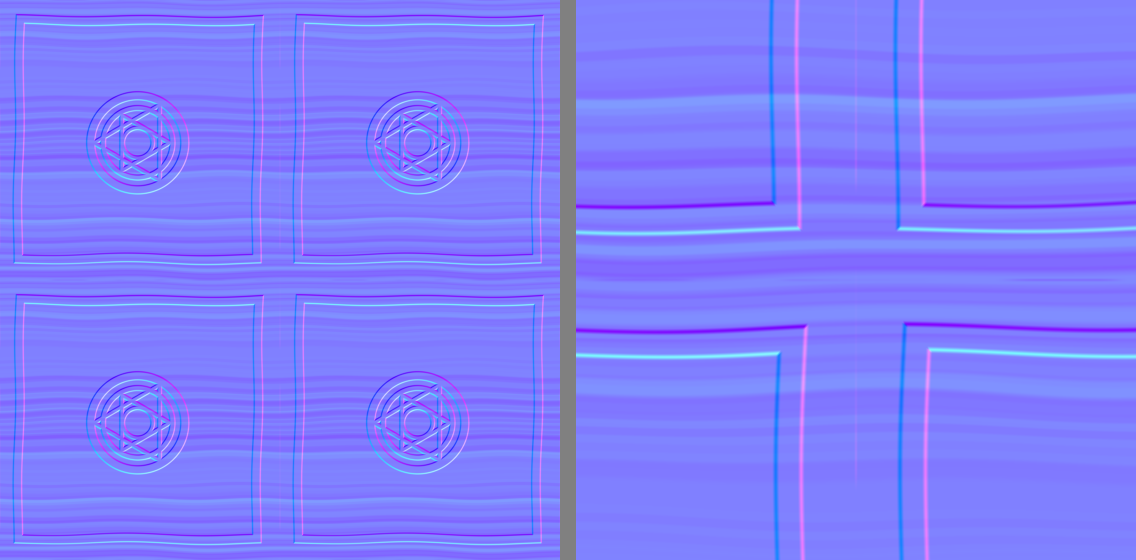
Left: the whole. Right: its middle third, enlarged.
This texture map is drawn by a WebGL 2 fragment shader. Its source:

```glsl
#version 300 es
precision highp float;
// Tangent-space normal map of 2 x 2 panels: a wavy raised frame around a
// ringed medallion of two triangles, over layered grain. Relief is a height
// field differentiated numerically; the grain tilts the green axis only.

uniform vec2 u_resolution;
out vec4 fragColor;

const float TAU = 6.283185;
const float REPEATS = 2.0;
const float BEVEL = 0.0027;              // half width of every sloped edge
const float STEP = 0.0020;               // offset for the height differences
const vec2 RELIEF = vec2(-0.45, 0.49);   // tilt of a full edge per axis
const vec2 FRAME_CENTER = vec2(0.4935, 0.5013);
const vec2 MEDALLION_CENTER = vec2(0.492, 0.490);

float hash(vec2 p) {
    vec3 q = fract(vec3(p.xyx) * 0.1031);
    q += dot(q, q.yzx + 33.33);
    return fract((q.x + q.y) * q.z);
}

// Value noise in -1..1 that wraps after "period" cells.
float wrapNoise(vec2 uv, vec2 period, float seed) {
    vec2 p = uv * period;
    vec2 i = floor(p);
    vec2 f = fract(p);
    f = f * f * (3.0 - 2.0 * f);
    vec2 a = mod(i, period) + seed;
    vec2 b = mod(i + 1.0, period) + seed;
    float low = mix(hash(a), hash(vec2(b.x, a.y)), f.x);
    float high = mix(hash(vec2(a.x, b.y)), hash(b), f.x);
    return 2.0 * mix(low, high, f.y) - 1.0;
}

// Level of one layer: up and down in turn, a few of them strong.
float layer(float index, float count, float seed) {
    float i = mod(index, count);
    float strength = smoothstep(0.3, 0.95, hash(vec2(i, seed)));
    return strength * (1.0 - 2.0 * mod(i, 2.0));
}

// Flat layers with narrow transitions; wraps in y for an even count.
float strata(float y, float count, float seed) {
    float i = floor(y * count);
    float f = smoothstep(0.3, 0.7, fract(y * count));
    return mix(layer(i, count, seed), layer(i + 1.0, count, seed), f);
}

// Gentle bending shared by the frame and the grain.
vec2 bend(vec2 p) {
    float dx = 0.003 * sin(TAU * 2.0 * p.y + 1.0);
    float dy = 0.0035 * cos(TAU * (2.0 * p.x + p.y))
             + 0.0020 * sin(TAU * (p.x - 2.0 * p.y));
    return p - vec2(dx, dy);
}

float band(float d, float halfWidth) {
    return abs(d) - halfWidth;
}

float ring(vec2 p, float radius, float halfWidth) {
    return band(length(p) - radius, halfWidth);
}

// Outline of an equilateral triangle; "side" is +1 or -1 for its flat side.
float triangle(vec2 p, float inradius, float side, float halfWidth) {
    float x = p.x * side;
    float d = max(x, 0.866025 * abs(p.y) - 0.5 * x) - inradius;
    return band(d, halfWidth);
}

float frame(vec2 p) {
    vec2 q = bend(p) - FRAME_CENTER;
    q.x -= 0.011 * q.y;
    return band(max(abs(q.x), abs(q.y)) - 0.426, 0.0152);
}

float medallion(vec2 p) {
    vec2 q = p - MEDALLION_CENTER;
    float d = ring(q, 0.168, 0.0145);
    d = min(d, ring(q, 0.124, 0.0090));
    d = min(d, ring(q, 0.0535, 0.0065));
    d = min(d, triangle(q, 0.078, 1.0, 0.0070));
    return min(d, triangle(q, 0.057, -1.0, 0.0070));
}

float height(vec2 p) {
    float d = min(frame(p), medallion(p));
    return 1.0 - smoothstep(-BEVEL, BEVEL, d);
}

vec2 reliefTilt(vec2 p) {
    vec2 e = vec2(STEP, 0.0);
    float dx = height(p + e.xy) - height(p - e.xy);
    float dy = height(p + e.yx) - height(p - e.yx);
    return RELIEF * vec2(dx, dy);
}

// Long crisp streaks of uneven thickness, calmer in the upper part.
float grainTilt(vec2 p) {
    float y = bend(p).y + 0.004 * wrapNoise(p, vec2(4.0, 14.0), 5.0);
    float rest = (y - 0.74) / 0.11;
    float activity = 1.0 - 0.7 * exp(-rest * rest);
    return activity * (0.085 * strata(y, 48.0, 7.0) + 0.045 * strata(y, 94.0, 51.0));
}

// Broken hairlines where panels meet.
vec2 seamTilt(vec2 p) {
    vec2 d = 0.5 - abs(p - 0.5);
    vec2 line = 1.0 - smoothstep(0.0005, 0.0025, d);
    float wear = smoothstep(-0.2, 0.8, wrapNoise(p, vec2(14.0), 23.0));
    return vec2(0.10, -0.10) * line * wear;
}

void main() {
    vec2 tilt = vec2(0.0);
    // Average four samples per pixel.
    for (int i = 0; i < 4; i++) {
        vec2 jitter = vec2(i % 2, i / 2) * 0.5 - 0.25;
        vec2 p = fract((gl_FragCoord.xy + jitter) / u_resolution * REPEATS);
        tilt += reliefTilt(p) + seamTilt(p) + vec2(0.0, grainTilt(p));
    }
    fragColor = vec4(0.5 + tilt * 0.25, 1.0, 1.0);
}
```
